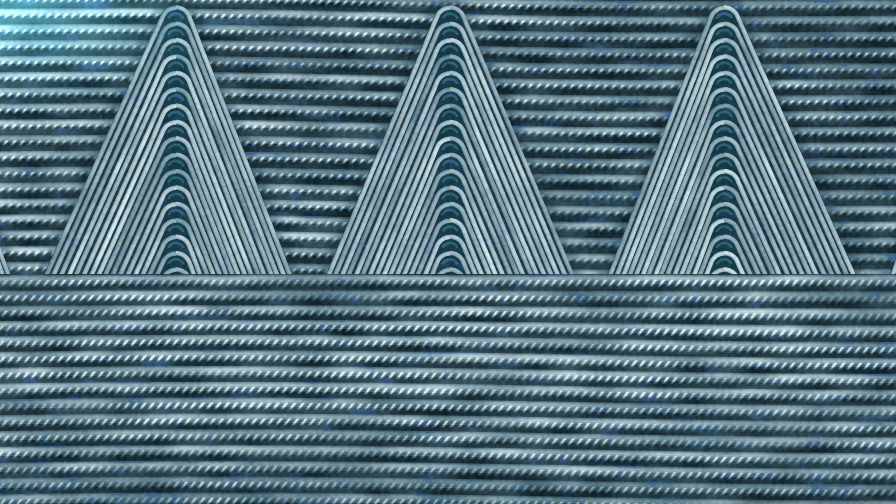
Reproduce this pattern procedurally as a WebGL 2 fragment shader.

```glsl
#version 300 es
precision highp float;
// Stacked steel mesh: rows of ribbed bars behind and in front of nested hairpin wires.
// Each hairpin is a rounded wedge distance, copied downward and repeated across;
// tone is built first, then mapped to a cool steel ramp.

#define PERIOD 0.544    // spacing of the wire stacks
#define CENTER 0.893    // x of the middle stack
#define APEX 0.985      // top of the tallest hairpin
#define BASE 0.456      // top of the front bars
#define WIRES 17        // hairpins in a stack
#define STEP 0.0325     // drop between hairpins
#define BEND_R 0.028    // radius of the bend
#define WIRE_R 0.0050   // wire half width
#define SLOPE 0.42      // spread of the legs
#define PITCH 0.0314    // spacing of the bars
#define RIB 0.0165      // spacing of the ribs

uniform vec2 u_resolution;
out vec4 fragColor;

float hash(vec2 p) {
  vec3 q = fract(vec3(p.xyx) * 0.1031);
  q += dot(q, q.yzx + 33.33);
  return fract((q.x + q.y) * q.z);
}

float noise(vec2 p) {
  vec2 i = floor(p), f = fract(p);
  f = f * f * (3.0 - 2.0 * f);
  vec2 right = vec2(1.0, 0.0);
  return mix(mix(hash(i), hash(i + right), f.x),
             mix(hash(i + right.yx), hash(i + 1.0), f.x), f.y);
}

float bell(float x, float width) {
  return exp(-x * x / (width * width));
}

vec3 steel(float tone) {
  vec3 dark = vec3(0.04, 0.11, 0.13);
  vec3 mid = vec3(0.34, 0.47, 0.52);
  vec3 light = vec3(0.78, 0.86, 0.88);
  tone = clamp(tone, 0.0, 1.1);
  return tone < 0.5 ? mix(dark, mid, tone * 2.0) : mix(mid, light, tone * 2.0 - 1.0);
}

// Tone of a ribbed bar; depth counts bars downward
float rebar(float depth, float x, float thick, float seed, float px) {
  float row = floor(depth), v = fract(depth), e = 0.7 * px / PITCH;
  float h = hash(vec2(row, seed));
  float body = smoothstep(-e, e, v - 0.05) * (1.0 - smoothstep(-e, e, v - thick));
  float streak = 0.84 + 0.32 * noise(vec2(x * 14.0, row * 7.0 + seed));
  float glint = noise(vec2(x * 7.0 + seed, depth * 0.6));
  float phase = x / RIB + v * 1.4 + h * 3.0;
  float tick = pow(0.5 + 0.5 * cos(6.28318 * phase), 2.0);
  float band = smoothstep(0.30, 0.44, v) * (1.0 - smoothstep(thick, thick + 0.22, v));
  float shine = bell(v - 0.27, 0.18) * (0.30 + 0.2 * h);
  float gap = 0.04 + 0.26 * noise(vec2(x * 16.0 + seed, depth * 1.7));
  return gap + body * (0.20 + shine) * streak + band * tick * (0.28 + 0.5 * glint);
}

// Nested hairpins: x tone, y coverage, z bend core, w distance outside the stack
vec4 hairpins(vec2 p, float px) {
  float column = round((p.x - CENTER) / PERIOD);
  vec2 q = p - vec2(CENTER + column * PERIOD, 0.0);
  float side = q.x < 0.0 ? -1.0 : 1.0;
  float angle = atan(SLOPE + 0.03 * column * side);
  vec2 normal = vec2(cos(angle), sin(angle));
  float tone = 0.16, outside = 1.0;
  for (int k = 0; k < WIRES; k++) {
    float id = float(k);
    float h = hash(vec2(id + 3.0, column * 2.0 + side + 20.0));
    vec2 s = vec2(abs(q.x), q.y - APEX + BEND_R + id * STEP);
    float along = dot(s, vec2(normal.y, -normal.x));
    float d = (along > 0.0 ? dot(s, normal) : length(s)) - BEND_R;
    if (k == 0) outside = d - WIRE_R;
    d += along > 0.0 ? (h - 0.5) * 0.0024 * smoothstep(0.0, 0.08, along) : 0.0;
    // Round shading, brightest off the wire axis
    float u = d / WIRE_R - 0.2 * side;
    float lit = 0.12 + 0.84 * sqrt(max(0.0, 1.0 - 0.7 * u * u));
    lit *= 0.62 + 0.26 * h + 0.24 * noise(vec2(id * 5.0 + column, p.y * 18.0));
    float wire = 1.0 - smoothstep(-0.5 * px, 0.5 * px, abs(d) - WIRE_R);
    // Dim second arc under each bend
    if (along < 0.0) tone = max(tone, 0.42 * bell(d + 0.012, 0.004));
    tone = mix(tone, lit, wire);
  }
  float cover = 1.0 - smoothstep(-0.5 * px, 0.5 * px, outside);
  float core = 1.0 - smoothstep(0.018, 0.034, abs(q.x));
  return vec4(tone, cover, core, outside);
}

void main() {
  vec2 p = gl_FragCoord.xy / u_resolution.y;
  float px = 1.0 / u_resolution.y;
  float below = BASE - p.y;

  // Bars behind, slightly tilted
  float backDepth = (1.0 - p.y) / PITCH - 0.3 * p.x + 0.12 * sin(p.x * 4.0) + 0.5;
  float tone = rebar(backDepth, p.x, 0.54, 5.0, px) * mix(1.05, 0.82, p.x / 1.78);

  // Wire stacks with a soft shadow
  vec4 pins = hairpins(p, px);
  tone *= 0.7 + 0.3 * smoothstep(0.0, 0.03, pins.w);
  tone = mix(tone, pins.x, pins.y);
  float tint = pins.y * pins.z * (1.0 - smoothstep(0.3, 0.7, tone));

  // Bars in front, sagging away from the top edge
  float sag = smoothstep(0.0, 0.15, below) * 0.25 * sin(p.x * 2.3 + 0.6);
  float front = rebar(below / PITCH + sag, p.x, 0.64, 11.0, px);
  float between = 0.5 - 0.5 * cos(6.28318 * (p.x - CENTER) / PERIOD);
  front *= 1.08 - 0.28 * between * between * bell(below - 0.05, 0.09);
  front *= 1.0 - 0.22 * smoothstep(0.2, 0.46, below);
  float inFront = smoothstep(-0.5 * px, 0.5 * px, below);
  tone = mix(tone, front, inFront);
  tint *= 1.0 - inFront;

  // Grain, blue reflections and corner light
  tone += 0.10 * (noise(p * 170.0) - 0.5);
  vec3 color = steel(tone);
  color = mix(color, vec3(0.06, 0.31, 0.40) * (0.5 + 1.6 * tone), 0.5 * tint);
  float blue = smoothstep(0.70, 0.80, noise(p * vec2(34.0, 70.0)));
  color = mix(color, vec3(0.22, 0.38, 0.56), 0.85 * blue * bell(tone - 0.38, 0.16));
  float glow = bell(length((p - vec2(0.0, 1.0)) * vec2(0.8, 1.5)), 0.2);
  color += glow * vec3(0.16, 0.36, 0.40);
  fragColor = vec4(clamp(color, 0.0, 1.0), 1.0);
}
```
